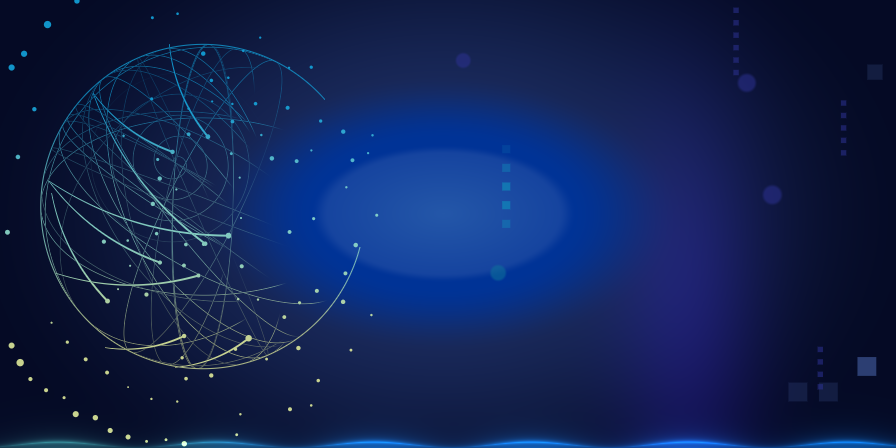
Write a Shadertoy shader that draws this background.

```glsl
// Wireframe globe with orbiting dots on a glowing navy field with faint tech ornaments.
#define GLOBE vec2(0.453, 0.539)
#define GLOBE_R 0.362
#define ARC_COUNT 20
#define GLOW_POS vec2(0.99, 0.523)
#define THIN 0.0007
#define TAU 6.28318
#define CYAN vec3(0.07, 0.64, 0.86)
#define AQUA vec3(0.55, 0.86, 0.8)
#define LEMON vec3(0.87, 0.91, 0.6)
#define INDIGO vec3(0.17, 0.19, 0.57)

float hash(float n) { return fract(sin(n * 12.9898) * 43758.5); }
float hash2(vec2 c) { return hash(dot(c, vec2(1.37, 7.93))); }
float ink(float d) { return clamp(0.5 - d * iResolution.y, 0.0, 1.0); }
float stroke(float d, float w) { return ink(abs(d) - w); }
float box(vec2 q, float h) { return max(abs(q.x), abs(q.y)) - h; }

vec3 background(vec2 p) {
  vec2 q = p - GLOW_POS, column = (p - vec2(1.54, 0.25)) / vec2(0.16, 0.48);
  float halo = length(q / vec2(0.43, 0.25)), core = length(q / vec2(0.285, 0.148));
  vec3 c = mix(vec3(0.105, 0.17, 0.37), vec3(0.018, 0.04, 0.145),
    smoothstep(0.25, 1.05, length(q / vec2(1.02, 0.72))));
  c += vec3(0.05, 0.015, 0.17) * exp(-dot(column, column));
  c = mix(vec3(0, 0.2, 0.59), c, smoothstep(0.65, 1.25, halo));
  return mix(vec3(0.14, 0.34, 0.66) - vec3(0.06, 0.08, 0.04) * core, c, smoothstep(0.9, 1.04, core));
}

// Great circles on a sphere, cut open on the right
float globeLines(vec2 p) {
  vec2 s = (p - GLOBE) / GLOBE_R;
  float r = length(s), angle = atan(s.y, s.x);
  float lines = stroke((r - 1.0) * GLOBE_R, 0.0012) * 0.75;
  lines *= 1.0 - step(-0.25, angle) * step(angle, 0.72);
  if (r >= 0.999) return lines;
  float z = sqrt(1.0 - r * r), open = smoothstep(0.5, 0.75, length(s - vec2(0.93, 0.1)));
  vec3 pole = vec3(-0.17, 0.27, 0.948);
  for (int i = 0; i < ARC_COUNT; i++) {
    float k = float(i);
    vec3 axis = vec3(hash(k + 1.1), hash(k + 5.7), hash(k + 9.3)) * 2.0 - 1.0;
    axis = normalize(i < 8 ? cross(pole, axis) : axis - vec3(0.6, 0, 0));
    float end = mix(-0.25, 0.35, hash(k + 3.4)) + 0.6 * abs(s.y);
    float keep = open * (1.0 - smoothstep(end, end + 0.12, s.x));
    for (float side = -1.0; side < 2.0; side += 2.0) {
      vec2 slope = axis.xy - axis.z * side * s / z;
      float d = dot(axis, vec3(s, z * side)) / max(length(slope), 0.01);
      lines = max(lines, stroke(d * GLOBE_R, THIN) * keep * mix(0.25, 0.75, hash(k + side)));
    }
  }
  // Spiral around the pole
  vec2 v = s - pole.xy;
  float turn = fract(length(v) / 0.13 + atan(v.y, v.x) / TAU) - 0.5;
  float fade = 0.45 - 0.45 * smoothstep(0.35, 0.6, length(v));
  return max(lines, stroke(turn * 0.13 * GLOBE_R, THIN) * fade);
}

// Bold sagging arcs, each ending in a bead
float boldArcs(vec2 p) {
  vec4 chords[9] = vec4[9](vec4(0.208, 0.792, 0.458, 0.456), vec4(0.109, 0.596, 0.51, 0.474),
    vec4(0.208, 0.792, 0.385, 0.661), vec4(0.378, 0.901, 0.464, 0.695),
    vec4(0.109, 0.596, 0.357, 0.414), vec4(0.125, 0.39, 0.443, 0.385),
    vec4(0.115, 0.57, 0.24, 0.328), vec4(0.235, 0.224, 0.411, 0.25),
    vec4(0.39, 0.18, 0.555, 0.245));
  float m = 0.0;
  for (int i = 0; i < 9; i++) {
    vec2 q = p - chords[i].xy, span = chords[i].zw - chords[i].xy;
    float len = length(span), t = dot(q, span) / (len * len);
    float d = dot(q, vec2(-span.y, span.x)) / len + 0.3 * len * t * (1.0 - t);
    float line = stroke(d, mix(0.0008, 0.0024, t)) * step(abs(t - 0.5), 0.5);
    float bead = ink(length(q - span) - mix(0.004, 0.008, hash(float(i) + 0.5)));
    m = max(m, max(line, bead));
  }
  return m;
}

// Beads on two outer rings, then loose specks
float dots(vec2 p) {
  vec2 q = p - GLOBE;
  float m = ink(length(p - vec2(0.794, 0.453)) - 0.005);
  for (float ring = 0.0; ring < 2.0; ring++) {
    float slots = 80.0 - 32.0 * ring, k = round(atan(q.y, -q.x) / TAU * slots);
    float a = k / slots * TAU, h = hash(k + 90.0 * ring + 7.0);
    float radius = 0.525 - 0.1 * ring + 0.02 * hash(k + 31.0);
    float size = mix(0.003, 0.009, h * h) * (1.0 - 0.35 * ring);
    float on = step(0.25 + 0.2 * ring, h + 0.4 * step(a, -0.6)) * step(abs(a), 1.55);
    m = max(m, on * ink(length(q - radius * vec2(-cos(a), sin(a))) - size));
  }
  vec2 cell = floor(p / 0.062);
  vec2 spot = (cell + 0.2 + 0.6 * vec2(hash2(cell + 0.3), hash2(cell + 4.1))) * 0.062;
  float on = step(length((spot - vec2(0.55, 0.48)) / vec2(0.32, 0.46)), 1.0);
  on *= step(0.5, hash2(cell + 2.6));
  return max(m, on * ink(length(p - spot) - mix(0.002, 0.005, hash2(cell + 8.2))));
}

// Stacks of squares (x, top, count, size), tiles and discs (x, y, size)
vec3 ornaments(vec3 c, vec2 p) {
  vec4 stacks[4] = vec4[4](vec4(1.13, 0.667, 5, 0.009), vec4(1.643, 0.977, 6, 0.006),
    vec4(1.883, 0.77, 5, 0.006), vec4(1.831, 0.22, 4, 0.006));
  vec3 tiles[4] = vec3[4](vec3(1.935, 0.182, 0.021), vec3(1.849, 0.125, 0.021),
    vec3(1.781, 0.125, 0.021), vec3(1.953, 0.839, 0.017));
  vec3 discs[4] = vec3[4](vec3(1.112, 0.391, 0.019), vec3(1.667, 0.815, 0.022),
    vec3(1.034, 0.865, 0.018), vec3(1.724, 0.565, 0.023));
  for (int i = 0; i < 4; i++) {
    vec4 s = stacks[i];
    vec2 q = p - s.xy;
    float pitch = s.w * 4.63, k = clamp(round(-q.y / pitch), 0.0, s.z - 1.0);
    float glow = i == 0 ? 0.8 - 0.25 * abs(k - 2.5) : 0.55;
    c = mix(c, i == 0 ? CYAN * 0.85 : INDIGO, glow * ink(box(q + vec2(0, k * pitch), s.w)));
    float tile = ink(box(p - tiles[i].xy, tiles[i].z));
    c = mix(c, vec3(0.2, 0.28, 0.5), tile * (i == 0 ? 0.85 : 0.3));
    float d = length(p - discs[i].xy) / discs[i].z;
    c = mix(c, i == 0 ? CYAN * 0.7 : INDIGO, 0.55 - 0.55 * smoothstep(0.7, 1.1, d));
  }
  return c;
}

// Rippling light along the lower edge
vec3 waveLight(vec2 p) {
  float crest = cos(TAU * (p.x - 0.13) / 0.352), d = abs(p.y - 0.007 - 0.006 * crest);
  vec3 tint = mix(vec3(0.16, 0.42, 0.38), vec3(0.04, 0.42, 0.72), smoothstep(0.2, 0.9, p.x));
  return tint * (0.65 + 0.35 * crest) * (0.9 * exp(-d / 0.004) + 0.65 * exp(-p.y / 0.022));
}

void mainImage(out vec4 fragColor, in vec2 fragCoord) {
  vec2 p = fragCoord / iResolution.y;
  vec3 tint = mix(LEMON, AQUA, smoothstep(0.2, 0.5, p.y));
  tint = mix(tint, CYAN, smoothstep(0.52, 0.8, p.y));
  float web = max(globeLines(p), max(boldArcs(p), dots(p)) * 0.9);
  fragColor = vec4(mix(ornaments(background(p), p), tint, web) + waveLight(p), 1);
}
```
